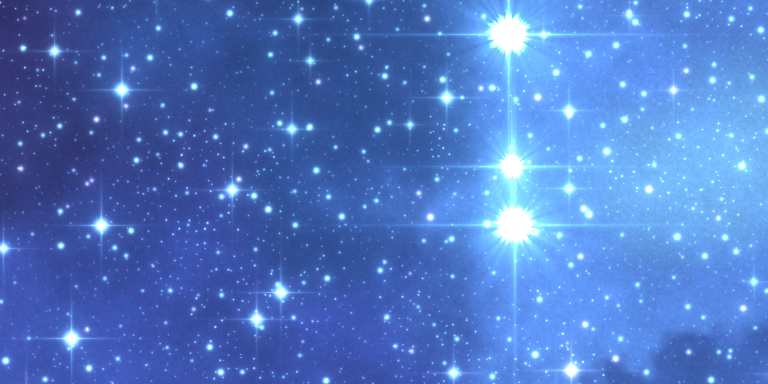
Reproduce this texture procedurally as a WebGL 2 fragment shader.

```glsl
#version 300 es
precision highp float;
precision highp int;
// A blue nebula strewn with stars: layered value noise shapes the gas,
// jittered grids scatter the dust and the small cross-flared stars,
// and a short loop sets a column of three large flaring suns.

uniform vec2 u_resolution;
out vec4 fragColor;

// Integer hash of a cell and a seed, three values in 0..1
vec3 hash3(vec2 cell, float seed) {
  uvec3 v = uvec3(ivec3(vec3(cell, seed)) + 4096);
  v = v * 1664525u + 1013904223u;
  v.x += v.y * v.z; v.y += v.z * v.x; v.z += v.x * v.y;
  v ^= v >> 16u;
  v.x += v.y * v.z; v.y += v.z * v.x; v.z += v.x * v.y;
  return vec3(v & 65535u) / 65535.0;
}

float noise(vec2 p) {
  vec2 c = floor(p), f = fract(p);
  f = f * f * (3.0 - 2.0 * f);
  float low = mix(hash3(c, 0.0).x, hash3(c + vec2(1, 0), 0.0).x, f.x);
  float high = mix(hash3(c + vec2(0, 1), 0.0).x, hash3(c + 1.0, 0.0).x, f.x);
  return mix(low, high, f.y);
}

float fbm(vec2 p) {
  float sum = 0.0, amp = 0.5;
  for (int i = 0; i < 5; i++) {
    sum += amp * noise(p);
    p = mat2(1.6, 1.2, -1.2, 1.6) * p + 7.3;
    amp *= 0.5;
  }
  return sum;
}

// Upright cross of light fading along its arms
float flare(vec2 d, float len, float width) {
  d = abs(d);
  return exp(-d.x / len - d.y / width) + exp(-d.y / len - d.x / width);
}

// One star per occupied cell; rank 0 is the largest and brightest
vec3 starLayer(vec2 p, float cell, float density, float radius, float cross, float seed) {
  vec3 light = vec3(0);
  vec2 home = floor(p / cell);
  for (int j = -1; j <= 1; j++)
    for (int i = -1; i <= 1; i++) {
      vec2 id = home + vec2(i, j);
      vec3 h = hash3(id, seed);
      float rank = h.z / density;
      if (rank > 1.0) continue;
      vec2 d = p - (id + h.xy) * cell;
      float r = radius * mix(1.0, 0.5, rank), dist = length(d);
      float glow = 1.5 * exp(-dist * dist / (r * r)) + 0.3 * exp(-dist / (1.6 * r));
      glow += cross * flare(d, 3.0 * r, 0.0028);
      vec3 tint = mix(vec3(0.5, 0.8, 0.9), vec3(0.65, 0.62, 0.75), step(0.8, fract(h.x * 37.0)));
      light += tint * glow * mix(1.0, 0.3, sqrt(rank));
    }
  return light;
}

// Gas: navy above, indigo below, a bright blue glow to the right
vec3 nebula(vec2 p) {
  float broad = fbm(p * 2.3 + 3.0) - 0.5, fine = fbm(p * 6.0 + 20.0) - 0.5;
  vec3 navy = mix(vec3(0.20, 0.21, 0.45), vec3(0.19, 0.31, 0.58), smoothstep(0.0, 0.8, p.x + broad));
  vec3 col = mix(navy, vec3(0.24, 0.33, 0.69), smoothstep(0.75, 0.15, p.y + 0.9 * broad + 0.1 * p.x));
  float blue = smoothstep(1.0, 1.6, p.x + 0.8 * broad + 0.3 * fine);
  col = mix(col, vec3(0.32, 0.50, 0.84), blue);
  vec2 toGlow = (p - vec2(1.85, 0.58)) * vec2(0.9, 1.3);
  float core = smoothstep(0.5, 0.05, length(toGlow) + 0.5 * broad + 0.25 * fine);
  col = mix(col, vec3(0.47, 0.74, 0.99), 0.9 * core);
  // Dark cloud bank in the lower right
  vec2 toBank = (p - vec2(1.9, 0.0)) * vec2(0.7, 1.3);
  float bank = smoothstep(0.28, 0.18, length(toBank) + 0.5 * fine + 0.2 * broad);
  col = mix(col, vec3(0.22, 0.34, 0.64), 0.8 * bank);
  return col * (1.0 + 0.35 * fine + 0.25 * broad);
}

// Three suns in a column, with ragged rays around a white core
vec3 suns(vec2 p) {
  vec3 light = vec3(0);
  for (int i = 0; i < 3; i++) {
    float k = float(i), r = 0.028 + 0.016 * abs(k - 1.0);
    vec2 d = p - vec2(1.325 + 0.008 * k, 0.91 - 0.44 * k + 0.096 * k * k);
    float dist = length(d);
    float rays = noise(d / max(dist, 0.0001) * 9.0 + 13.0 * k);
    float edge = r * (0.85 + 0.45 * rays);
    float glow = 2.0 * smoothstep(edge * 1.2, edge * 0.6, dist);
    glow += 0.9 * exp(-dist / (r * (0.7 + 0.6 * rays))) + 0.22 * exp(-dist / (3.5 * r));
    glow += 0.85 * flare(d, 3.6 * r, 0.0035);
    light += vec3(0.42, 0.78, 0.95) * glow;
  }
  return light;
}

void main() {
  vec2 p = gl_FragCoord.xy / u_resolution.y;
  vec3 col = nebula(p);
  // Grain and star dust, gathered in drifts
  col *= 0.96 + 0.08 * noise(p * 170.0);
  float drift = smoothstep(0.3, 0.7, fbm(p * 3.5 + 40.0));
  col += starLayer(p, 0.024, 0.6, 0.0028, 0.0, 1.0) * (0.2 + 0.4 * drift);
  // Small stars, then cross-flared ones
  col += starLayer(p, 0.075, 0.65, 0.0075, 0.0, 2.0);
  col += starLayer(p + 0.1, 0.26, 0.6, 0.0165, 0.7, 3.0) * 1.2;
  col += suns(p);
  fragColor = vec4(clamp(col, 0.0, 1.0), 1.0);
}
```
